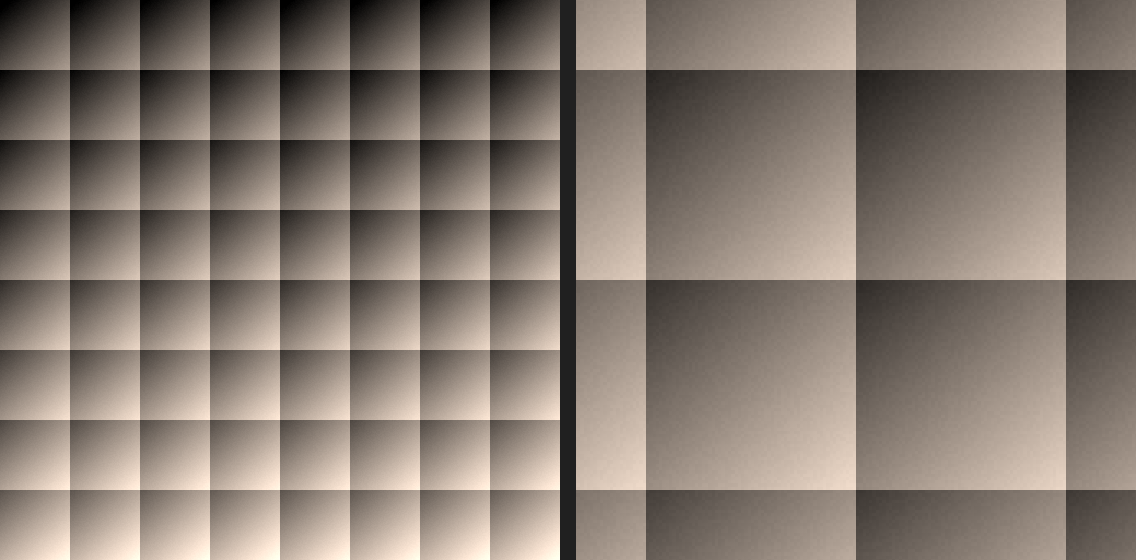
Left: the whole. Right: its middle third, enlarged.
This pattern is drawn by a Shadertoy shader. Its source:

```glsl
const float TILES = 8.0;
const float COLUMN_CYCLE = 4.0;
const float GRAIN_CELLS = 512.0;
const vec3 WARM_TINT = vec3(1.0, 0.915, 0.845);

float hash(vec2 cell) {
    vec3 p = fract(vec3(cell.xyx) * 0.1031);
    p += dot(p, p.yzx + 33.33);
    return fract((p.x + p.y) * p.z);
}

// Rising ramp per unit, with a one-pixel drop centred on each seam
float smoothSaw(float x, float pixel) {
    float ramp = fract(x - 0.5 * pixel);
    return min(ramp, (1.0 - ramp) * (1.0 - pixel) / pixel) + 0.5 * pixel;
}

// Diagonal ramp inside each tile, dark at the upper left
float tileShade(vec2 grid, float pixel) {
    return 0.345 * (smoothSaw(grid.x, pixel) + smoothSaw(grid.y, pixel));
}

// Slow brightening down the canvas and a faint shift between columns
float canvasShade(vec2 uv, vec2 grid) {
    float column = mod(floor(grid.x), COLUMN_CYCLE) / COLUMN_CYCLE;
    return 0.47 * uv.y + 0.04 * (column - 0.375);
}

// Fine speckle over the whole surface
float grainShade(vec2 uv) {
    return 0.02 * (hash(floor(uv * GRAIN_CELLS)) - 0.5);
}

void mainImage(out vec4 fragColor, in vec2 fragCoord) {
    // Canvas units, measured from the upper left
    vec2 uv = fragCoord / iResolution.xy;
    uv.y = 1.0 - uv.y;
    vec2 grid = uv * TILES;
    float pixel = TILES / min(iResolution.x, iResolution.y);

    float shade = tileShade(grid, pixel) + canvasShade(uv, grid) + grainShade(uv) - 0.048;
    fragColor = vec4(clamp(shade * WARM_TINT, 0.0, 1.0), 1.0);
}
```
